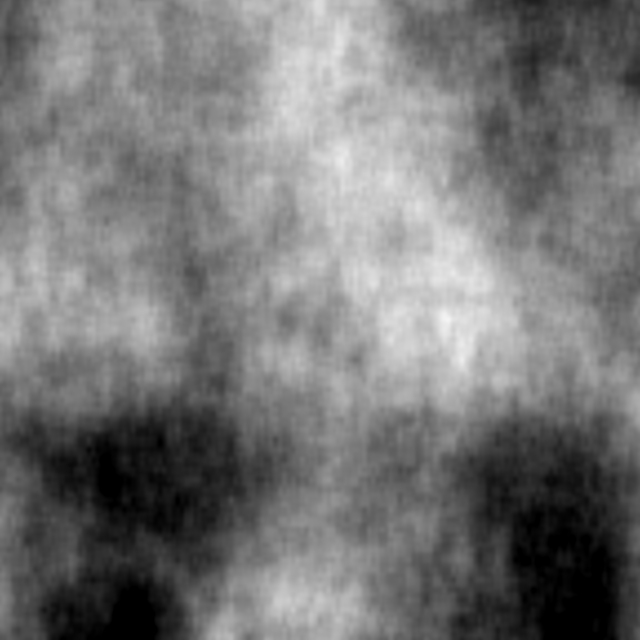
Reproduce this texture procedurally as a Shadertoy shader.

```glsl
// Soft grey clouds with a woven, mostly upright grain.
// Every octave weaves two value noises, one stretched upright and one level,
// so blots and threads follow both axes; a broad field of light lies beneath.

#define BASE_CELLS 3.0
#define OCTAVES 6
#define GAIN 0.67
#define CLOUD_CONTRAST 0.5
#define UPRIGHT_STRETCH vec2(1.5, 0.67)
#define LEVEL_STRETCH vec2(0.75, 1.33)
#define UPRIGHT_SHARE 0.8
#define LEVEL_SHARE 0.6
#define MEAN_GREY 0.43
#define HEIGHT_LIGHT 0.125
#define CENTRE_LIGHT 0.085
#define HORIZON 0.38

// Integer hash of a lattice point, 0 to 1
float hashCell(ivec2 cell, int layer) {
    uint h = uint(cell.x) * 1597u + uint(cell.y) * 51749u + uint(layer + 5) * 7919u;
    h = (h ^ (h >> 15)) * 73471u;
    h = (h ^ (h >> 13)) * 94049u;
    h ^= h >> 16;
    return float(h & 65535u) / 65535.0;
}

// Lattice value; neighbours in the coarsest octave are opposites, to hold the mean
float cornerValue(ivec2 cell, int layer) {
    if (layer > 1) return hashCell(cell, layer) - 0.5;
    float value = hashCell(ivec2(cell.x / 2, cell.y), layer) - 0.5;
    return cell.x % 2 == 0 ? value : -value;
}

// Smoothly interpolated value noise, centred on zero
float valueNoise(vec2 p, int layer) {
    ivec2 cell = ivec2(floor(p));
    vec2 f = fract(p);
    vec2 blend = f * f * (3.0 - 2.0 * f);
    float lower = mix(cornerValue(cell, layer), cornerValue(cell + ivec2(1, 0), layer), blend.x);
    float upper = mix(cornerValue(cell + ivec2(0, 1), layer), cornerValue(cell + ivec2(1, 1), layer), blend.x);
    return mix(lower, upper, blend.y);
}

// Sum of woven octaves whose lattice lines coincide
float clouds(vec2 uv) {
    float cells = BASE_CELLS;
    float weight = 1.0;
    float sum = 0.0;
    for (int i = 0; i < OCTAVES; i++) {
        float upright = valueNoise(uv * cells * UPRIGHT_STRETCH, 2 * i);
        float level = valueNoise(uv * cells * LEVEL_STRETCH, 2 * i + 1);
        sum += weight * (UPRIGHT_SHARE * upright + LEVEL_SHARE * level);
        cells *= 2.0;
        weight *= GAIN;
    }
    return sum;
}

// Large-scale light: a soft horizon and a brighter middle
float broadLight(vec2 uv) {
    float above = 2.0 * smoothstep(HORIZON - 0.08, HORIZON + 0.08, uv.y) - 1.0;
    float centre = cos(6.2832 * (uv.x - 0.53));
    return HEIGHT_LIGHT * above + CENTRE_LIGHT * centre;
}

void mainImage(out vec4 fragColor, in vec2 fragCoord) {
    vec2 uv = fragCoord / iResolution.xy;
    float grey = MEAN_GREY + broadLight(uv) + CLOUD_CONTRAST * clouds(uv);
    fragColor = vec4(vec3(clamp(grey, 0.0, 1.0)), 1.0);
}
```
